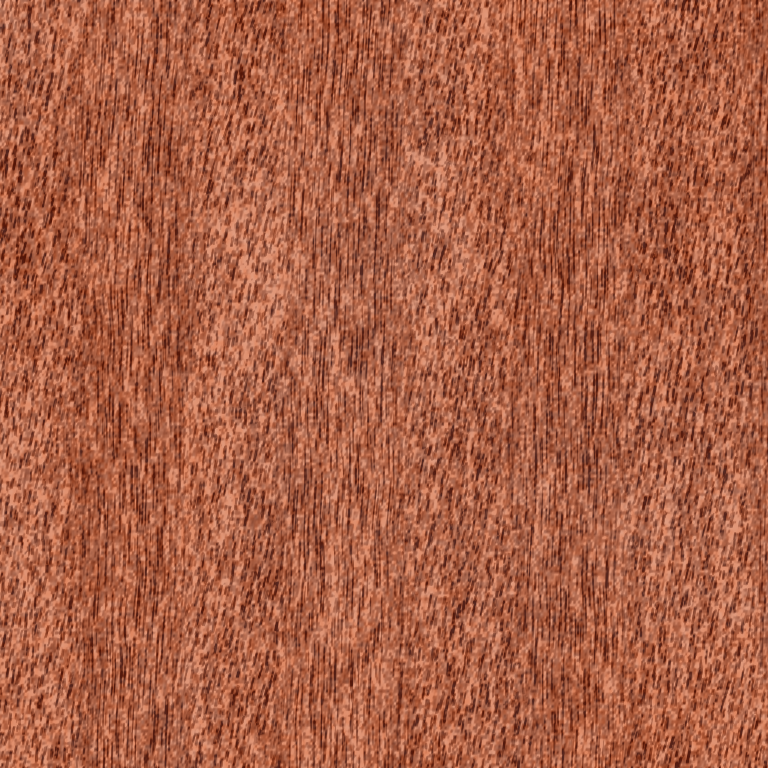
This texture is drawn by a WebGL 2 fragment shader. Its source:

```glsl
#version 300 es
precision highp float;
// Reddish-brown hardwood with bands of short slanted pores and long straight streaks.

uniform vec2 u_resolution;
out vec4 fragColor;

// Wood tones, from pore to highlight
const vec3 PORE_COLOR  = vec3(0.33, 0.12, 0.08);
const vec3 SHADE_COLOR = vec3(0.53, 0.26, 0.17);
const vec3 WOOD_COLOR  = vec3(0.68, 0.385, 0.275);
const vec3 LIGHT_COLOR = vec3(0.88, 0.57, 0.44);
const vec3 GREY_SHIFT  = vec3(0.0, 0.075, 0.11);

// Sizes as fractions of the canvas height
const vec2  SHORT_CELL  = vec2(0.0096, 0.0225);
const vec2  LONG_CELL   = vec2(0.0074, 0.080);
const float SHORT_WIDTH = 0.0016;
const float LONG_WIDTH  = 0.0012;
const float SHORT_SLOPE = 0.17;
const float LONG_SLOPE  = 0.025;
const float PORE_SHARE  = 0.85;

// Tone and band layout
const float BAND_COUNT    = 3.5;
const float BAND_PHASE    = 0.76;
const float BASE_TONE     = 0.78;
const float PORE_DEPTH    = 0.58;
const float FIBER_AMOUNT  = 0.40;
const float SPECK_AMOUNT  = 0.58;
const float STREAK_AMOUNT = 0.17;

float hash(vec2 p) {
    vec3 q = fract(vec3(p.xyx) * 0.1031);
    q += dot(q, q.yzx + 33.33);
    return fract((q.x + q.y) * q.z);
}

float noise(vec2 p) {
    vec2 i = floor(p), f = fract(p);
    f = f * f * (3.0 - 2.0 * f);
    float low  = mix(hash(i), hash(i + vec2(1, 0)), f.x);
    float high = mix(hash(i + vec2(0, 1)), hash(i + vec2(1, 1)), f.x);
    return mix(low, high, f.y);
}

// Tapered dashes scattered over staggered columns of cells
float pores(vec2 p, vec2 cell, float slope, float halfWidth, float seed) {
    float soft = max(0.6 / u_resolution.y, halfWidth * 0.45);
    float column = floor(p.x / cell.x);
    float cover = 0.0;
    for (int i = -1; i <= 1; i++) {
        float c = column + float(i);
        float shift = hash(vec2(c, seed)) * cell.y;
        float row = floor((p.y + shift) / cell.y);
        for (int j = -1; j <= 1; j++) {
            vec2 id = vec2(c, row + float(j));
            vec2 key = id + seed * vec2(17.0, 29.0);
            float size = hash(key + 71.3);
            vec2 jitter = vec2(hash(key + 11.7), hash(key + 43.1)) - 0.5;
            vec2 center = (id + 0.5 + jitter * vec2(0.8, 0.6)) * cell - vec2(0.0, shift);
            vec2 d = p - center;
            float along = abs(d.y) / (cell.y * mix(0.26, 0.58, size));
            float across = abs(d.x - d.y * slope * mix(0.4, 1.5, hash(key + 5.9)));
            float width = halfWidth * mix(0.7, 1.3, hash(key + 97.7));
            float dash = 1.0 - smoothstep(width - soft, width + soft, across);
            dash *= 1.0 - smoothstep(0.55, 1.0, along);
            dash *= step(hash(key + 23.9), PORE_SHARE) * mix(0.65, 1.0, size);
            cover = max(cover, dash);
        }
    }
    return cover;
}

// 0 where pores are short, 1 where they form long streaks
float streakBand(vec2 p) {
    float drift = 0.9 * noise(vec2(p.x * 5.0, p.y * 1.6)) + 0.5 * noise(vec2(p.x * 26.0, p.y * 5.0));
    float wave = cos(6.2832 * (p.x * BAND_COUNT - BAND_PHASE) + 1.2 * drift);
    return smoothstep(-0.5, 0.7, wave + drift - 0.8);
}

vec3 woodRamp(float tone) {
    vec3 color = mix(PORE_COLOR, SHADE_COLOR, smoothstep(0.0, 0.42, tone));
    color = mix(color, WOOD_COLOR, smoothstep(0.30, 0.70, tone));
    return mix(color, LIGHT_COLOR, smoothstep(0.64, 1.05, tone));
}

void main() {
    vec2 p = gl_FragCoord.xy / u_resolution.y;
    float band = streakBand(p);

    // Grain wanders gently from side to side
    vec2 g = p;
    g.x += 0.012 * (noise(p * vec2(4.0, 3.0)) - 0.5) + 0.004 * (noise(p * vec2(14.0, 16.0) + 7.0) - 0.5);

    // Two overlapping sets of pores for each kind of band
    float shortPores = max(pores(g, SHORT_CELL, SHORT_SLOPE, SHORT_WIDTH, 1.0),
                           0.85 * pores(g, SHORT_CELL * vec2(1.15, 0.8), SHORT_SLOPE, SHORT_WIDTH, 2.0));
    float longPores = max(pores(g, LONG_CELL, LONG_SLOPE, LONG_WIDTH, 3.0),
                          0.85 * pores(g, LONG_CELL * vec2(1.2, 0.4), LONG_SLOPE, LONG_WIDTH, 4.0));
    float pore = mix(shortPores, longPores, band);

    // Fibres, fine specks and broad darker streaks
    float slope = mix(SHORT_SLOPE, LONG_SLOPE, 0.5);
    float fiber = noise(vec2((g.x - g.y * slope) * 220.0, g.y * 34.0)) - 0.5;
    float speck = noise(vec2((p.x - p.y * SHORT_SLOPE) * 350.0, p.y * 250.0)) - 0.5;
    float streak = noise(vec2(g.x * 34.0, g.y * 3.0) + 19.0) - 0.5;
    float blotch = noise(p * vec2(6.0, 4.0) + 41.0) - 0.5;

    float tone = BASE_TONE + FIBER_AMOUNT * fiber + SPECK_AMOUNT * speck;
    tone += STREAK_AMOUNT * streak + 0.06 * blotch - 0.03 * band;
    tone -= PORE_DEPTH * pore;

    // Pale greyish film varies over the surface
    float film = noise(p * vec2(210.0, 150.0) + 83.0) + 0.4 * noise(p * vec2(9.0, 3.0) + 61.0);
    vec3 color = woodRamp(clamp(tone, 0.0, 1.05)) + GREY_SHIFT * (film - 0.7);
    fragColor = vec4(color, 1.0);
}
```
